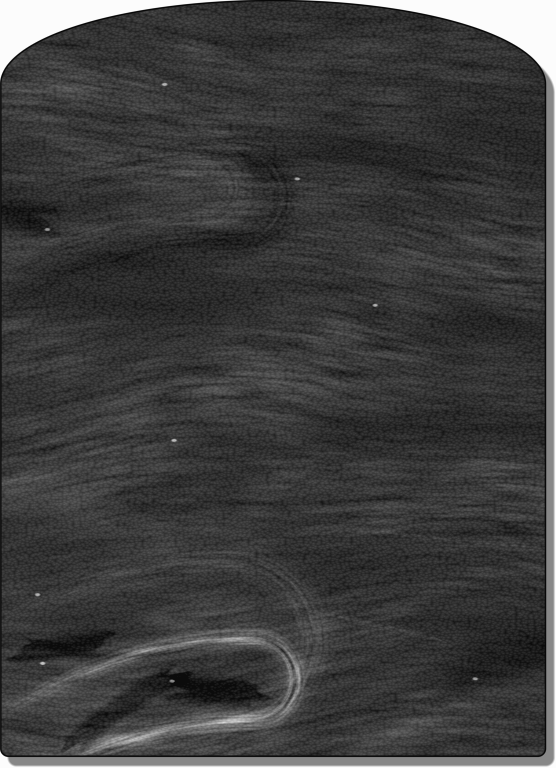
Write a WebGL 2 fragment shader that draws this texture.

```glsl
#version 300 es
precision highp float;
uniform vec2 u_resolution;
out vec4 fragColor;

const float WIDTH = 0.7227;          // canvas width when its height is 1
const vec2 PANEL_HALF = vec2(0.355, 0.438);
const float PANEL_BOTTOM = 0.0143;
const float ARCH_HEIGHT = 0.11;
const float CORNER = 0.011;
const vec2 SHADOW_OFFSET = vec2(0.0104, -0.0117);
const float SHADOW_TONE = 0.53;
const float PAPER_TONE = 0.99;
const float SLATE_TONE = 0.193;
const float CLOUD_GAIN = 0.024;
const float STREAK_GAIN = 0.20;
const float GRAIN_GAIN = 0.13;
const float SMEAR_GAIN = 0.045;
const int SMEAR_COUNT = 22;

vec2 hash2(vec2 c) {
  vec3 q = fract(c.xyx * vec3(0.1031, 0.1030, 0.0973));
  q += dot(q, q.yzx + 33.33);
  return fract((q.xx + q.yz) * q.zy);
}

// Cellular noise, bright at cell centres, average near zero
float cells(vec2 p) {
  vec2 id = floor(p), f = fract(p);
  float nearest = 4.0;
  for (int y = -1; y <= 1; y++)
    for (int x = -1; x <= 1; x++) {
      vec2 o = vec2(x, y);
      vec2 r = o + hash2(id + o + 70.0) - f;
      nearest = min(nearest, dot(r, r));
    }
  return 0.47 - sqrt(nearest);
}

// Layered, self-warped sines
float clouds(vec2 p) {
  float sum = 0.0, gain = 1.0;
  for (int i = 0; i < 5; i++) {
    float k = float(i);
    p += 0.7 * sin(p.yx * 1.3 + k * 2.1);
    sum += gain * sin(p.x + k) * sin(p.y + k * 1.7);
    p *= 1.7;
    gain *= 0.6;
  }
  return sum;
}

float streaks(vec2 p) {
  return 0.35 * cells(p * vec2(4.0, 42.0)) + 0.5 * cells(p * vec2(9.0, 95.0))
       + 0.5 * cells(p * vec2(18.0, 180.0));
}

// Soft, bent, ragged wipe mark
float smear(vec2 p, vec2 centre, vec2 halfSize, float angle, float bend, float soft) {
  vec2 q = p - centre;
  float c = cos(angle), s = sin(angle);
  q = vec2(c * q.x + s * q.y, c * q.y - s * q.x);
  q.y += bend * q.x * q.x;
  q.x += 0.012 * sin(q.y * 190.0 + centre.x * 40.0) + 0.006 * sin(q.y * 430.0);
  vec2 e = abs(q) - halfSize;
  float d = length(max(e, 0.0)) + min(max(e.x, e.y), 0.0);
  return 1.0 - smoothstep(-soft, soft, d);
}

// Bristled sweep that runs right, turns round and comes back
float hook(vec2 p, vec2 turn, float radius, float width) {
  vec2 q = p - turn;
  q.y += 0.9 * min(q.x, 0.0) * q.x;
  float d = length(vec2(max(q.x, 0.0), q.y)) - radius;
  float along = q.x < 0.0 ? q.x : radius * atan(q.x, abs(q.y));
  float band = exp(-d * d / (width * width));
  float bristle = cells(vec2(along * 9.0, d * 140.0)) + cells(vec2(along * 17.0, d * 260.0));
  return band * smoothstep(-0.42, -0.08, q.x) * max(0.0, 0.7 + 1.1 * bristle);
}

// Box with round feet below, half ellipse above
float panelDistance(vec2 p) {
  vec2 q = p - vec2(PANEL_HALF.x, PANEL_BOTTOM + PANEL_HALF.y);
  if (q.y > PANEL_HALF.y) {
    vec2 axes = vec2(PANEL_HALF.x, ARCH_HEIGHT);
    vec2 e = (q - vec2(0.0, PANEL_HALF.y)) / axes;
    float k = length(e);
    return (k - 1.0) * k / max(length(e / axes), 1e-4);
  }
  vec2 b = vec2(abs(q.x), max(-q.y, 0.0)) - PANEL_HALF + CORNER;
  return length(max(b, 0.0)) + min(max(b.x, b.y), 0.0) - CORNER;
}

float slate(vec2 p) {
  vec2 flow = p;
  flow.y += 0.03 * sin(p.x * 5.0 + p.y * 4.0 + 1.0) + 0.010 * sin(p.x * 11.0 - p.y * 9.0);
  float cloud = clouds(flow * vec2(6.0, 17.0));
  float streak = streaks(flow);
  float tone = SLATE_TONE + 0.03 * (0.5 - p.x / WIDTH) + CLOUD_GAIN * cloud;
  tone += STREAK_GAIN * streak * (0.7 + 0.4 * cloud);

  // Scattered wipes, light and dark
  for (int i = 0; i < SMEAR_COUNT; i++) {
    vec2 a = hash2(vec2(i, 3)), b = hash2(vec2(i, 17)), c = hash2(vec2(i, 41));
    vec2 size = mix(vec2(0.05, 0.008), vec2(0.17, 0.03), b);
    float m = smear(p, a * vec2(WIDTH, 1.0), size, (c.x - 0.6) * 0.5, (c.y - 0.3) * 1.6, 0.022);
    tone += SMEAR_GAIN * (i % 2 == 0 ? 0.8 : -0.8) * m * (0.8 + 1.5 * streak);
  }

  // Large turning sweeps
  tone -= 0.07 * hook(p, vec2(0.31, 0.745), 0.058, 0.018);
  tone += 0.07 * hook(p, vec2(0.27, 0.755), 0.035, 0.022);
  tone += 0.09 * hook(p, vec2(0.30, 0.165), 0.105, 0.022);
  tone += 0.30 * hook(p, vec2(0.33, 0.115), 0.054, 0.011);

  // Rubbed corners
  tone += 0.08 * smear(p, vec2(0.05, 0.355), vec2(0.09, 0.02), -0.15, 0.8, 0.035);
  tone -= 0.09 * smear(p, vec2(0.69, 0.14), vec2(0.12, 0.018), 0.3, 0.5, 0.05);
  tone += 0.07 * smear(p, vec2(0.58, 0.075), vec2(0.16, 0.012), 0.42, 0.5, 0.025);
  tone -= 0.10 * smear(p, vec2(0.03, 0.72), vec2(0.035, 0.02), -0.2, 0.0, 0.018);
  tone -= 0.13 * smear(p, vec2(0.08, 0.158), vec2(0.055, 0.014), 0.1, 0.0, 0.006);
  tone -= 0.13 * smear(p, vec2(0.28, 0.10), vec2(0.055, 0.016), -0.08, 0.0, 0.007);
  tone -= 0.12 * smear(p, vec2(0.16, 0.082), vec2(0.085, 0.014), 0.6, 1.0, 0.006);

  // Dusty chalk ridges
  float dust = max(0.0, 0.4 + 1.6 * cells(p * vec2(90.0, 150.0)));
  tone += 0.16 * dust * smear(p, vec2(0.58, 0.298), vec2(0.13, 0.001), -0.1, 0.0, 0.005);
  tone += 0.16 * dust * smear(p, vec2(0.49, 0.186), vec2(0.09, 0.001), -0.22, 0.0, 0.005);

  // Fine grain and sparse specks
  tone += GRAIN_GAIN * cells(p * vec2(210.0, 320.0));
  vec2 id = floor(p * 11.0), h = hash2(id + 9.0);
  vec2 r = p - (id + 0.2 + 0.6 * hash2(id + 31.0)) / 11.0;
  tone += 0.5 * step(0.93, h.x) * (1.0 - smoothstep(0.001, 0.0035, length(r * vec2(0.7, 1.2))));
  return clamp(tone, 0.045, 0.9);
}

void main() {
  vec2 p = gl_FragCoord.xy / u_resolution * vec2(WIDTH, 1.0);
  float aa = 0.7 / u_resolution.y;
  float d = panelDistance(p);
  float shadow = 1.0 - smoothstep(-0.001 - aa, 0.001 + aa, panelDistance(p - SHADOW_OFFSET));
  float tone = mix(PAPER_TONE, SHADOW_TONE, shadow);
  float outline = smoothstep(-0.002 - aa, -0.002 + aa, d);
  float board = mix(slate(p), 0.03, outline);
  tone = mix(tone, board, 1.0 - smoothstep(-aa, aa, d));
  fragColor = vec4(vec3(tone), 1.0);
}
```
